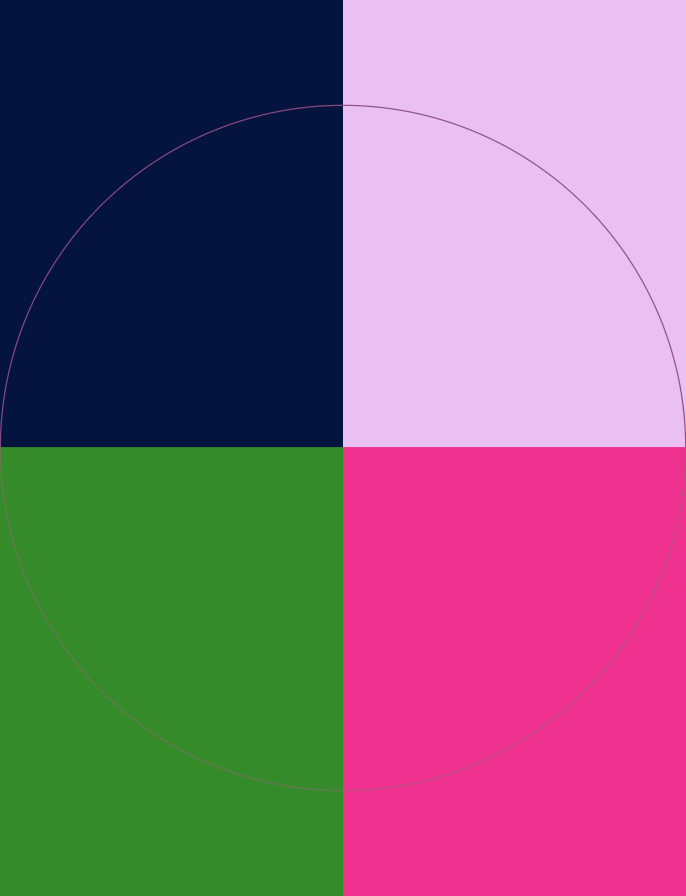
A Shadertoy shader for this background:

```glsl
#define NAVY vec3(0.016, 0.078, 0.247)
#define LILAC vec3(0.918, 0.749, 0.945)
#define GREEN vec3(0.208, 0.545, 0.161)
#define PINK vec3(0.933, 0.188, 0.557)
#define RING_UPPER vec3(0.55, 0.30, 0.50)
#define RING_LOWER vec3(0.56, 0.40, 0.45)
#define RING_RADIUS 0.4995
#define RING_WIDTH 0.0018
#define UPPER_OPACITY 0.95
#define LOWER_OPACITY 0.6
#define SPLIT vec2(0.5, 0.501)

// Antialiased coverage of the region where distance is positive
float coverage(float distance, float pixel) {
    return clamp(distance / pixel + 0.5, 0.0, 1.0);
}

void mainImage(out vec4 fragColor, in vec2 fragCoord) {
    // Canvas width is one unit
    float pixel = 1.0 / iResolution.x;
    vec2 canvas = iResolution.xy * pixel;
    vec2 position = fragCoord * pixel;

    // Four quadrants
    vec2 fromSplit = position - SPLIT * canvas;
    float right = coverage(fromSplit.x, pixel);
    float upper = coverage(fromSplit.y, pixel);
    vec3 lowerColor = mix(GREEN, PINK, right);
    vec3 upperColor = mix(NAVY, LILAC, right);
    vec3 color = mix(lowerColor, upperColor, upper);

    // Thin ring, fainter in the lower half
    float ringDistance = abs(length(position - 0.5 * canvas) - RING_RADIUS);
    float ring = coverage(0.5 * RING_WIDTH - ringDistance, pixel);
    vec3 ringColor = mix(RING_LOWER, RING_UPPER, upper);
    float opacity = mix(LOWER_OPACITY, UPPER_OPACITY, upper);
    color = mix(color, ringColor, ring * opacity);

    fragColor = vec4(color, 1.0);
}
```
